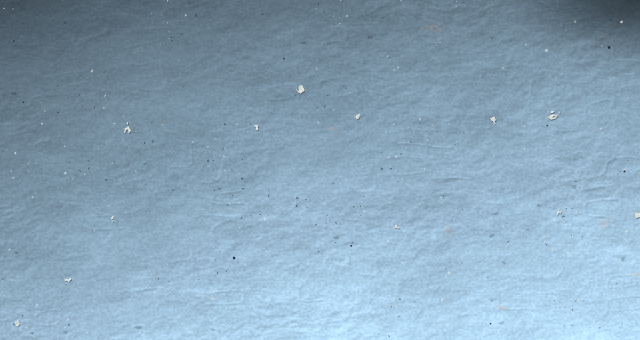
A WebGL 2 fragment shader for this texture:

```glsl
#version 300 es
precision highp float;
// A weathered blue painted wall: a broad light falloff over lumpy, creased
// plaster lit from the upper left, with hashed grids scattering ragged pale
// chips, clustered specks, dark pits and faint tan stains.

uniform vec2 u_resolution;
out vec4 fragColor;

const vec3 PAINT = vec3(0.733, 0.888, 1.0);
const vec3 CHIP = vec3(0.88, 0.89, 0.86);
const vec3 STAIN = vec3(0.62, 0.60, 0.59);
const vec3 PIT = vec3(0.10, 0.12, 0.15);

// Integer hash of a cell and a seed, giving 0..1
float hash(vec2 cell, float seed) {
    uvec3 q = uvec3(ivec3(vec3(cell, seed)) + 4096);
    uint n = q.x * 1597334673u ^ q.y * 3812015801u ^ q.z * 2798796415u;
    n = (n ^ (n >> 15)) * 2246822519u;
    n = (n ^ (n >> 13)) * 3266489917u;
    return float((n ^ (n >> 16)) >> 8) / 16777216.0;
}

float noise(vec2 p, float seed) {
    vec2 i = floor(p), f = fract(p);
    f = f * f * f * (f * (f * 6.0 - 15.0) + 10.0);
    float low = mix(hash(i, seed), hash(i + vec2(1, 0), seed), f.x);
    float high = mix(hash(i + vec2(0, 1), seed), hash(i + vec2(1, 1), seed), f.x);
    return mix(low, high, f.y);
}

mat2 rotation(float angle) {
    float c = cos(angle), s = sin(angle);
    return mat2(c, s, -s, c);
}

float fbm(vec2 p, float seed) {
    float sum = 0.0, amplitude = 0.5;
    for (int i = 0; i < 4; i++) {
        sum += amplitude * noise(p, seed + float(i));
        p = rotation(0.55) * p * 1.93 + 3.7;
        amplitude *= 0.58;
    }
    return sum;
}

// Height of the plaster: warped lumps with sparse raised creases
float plaster(vec2 p) {
    p += 0.03 * vec2(noise(p * 8.0, 19.0), noise(p * vec2(6.0, 9.0), 20.0));
    p.y -= 0.1 * p.x;
    float line = abs(noise(p * vec2(13.0, 27.0), 25.0) - 0.5);
    float sparse = smoothstep(0.5, 0.75, noise(p * vec2(9.0, 15.0), 26.0));
    float crease = smoothstep(0.13, 0.0, line) * sparse;
    return fbm(p * vec2(19.0, 33.0), 30.0) + 0.22 * crease;
}

// Signed distance to sparse ragged spots, one at most in each cell
float spots(vec2 p, float cell, float chance, vec2 radii, float ragged, float seed) {
    vec2 id = floor(p / cell);
    if (hash(id, seed) > chance) return 1.0;
    vec2 jitter = vec2(hash(id, seed + 1.0), hash(id, seed + 2.0));
    vec2 d = p - (id + 0.25 + 0.5 * jitter) * cell;
    d = rotation(6.283 * hash(id, seed + 3.0)) * d;
    float size = hash(id, seed + 4.0);
    float radius = mix(radii.x, radii.y, size * size);
    d.y *= 1.0 + ragged * 0.5;
    float edge = noise(d * 1.1 / radius + 40.0 * jitter, seed + 5.0) - 0.5;
    return length(d) - radius * (1.0 + 2.0 * ragged * edge);
}

float cover(float dist, float soft) {
    return 1.0 - smoothstep(-soft, soft, dist);
}

// Wide light falloff: bright foot, dim top and left, dark upper right corner
float lighting(vec2 uv, vec2 p, float aspect) {
    float v = mix(0.95, 0.555, uv.y);
    v += 0.05 * smoothstep(0.2, 1.0, uv.x);
    v -= 0.14 * pow(1.0 - uv.x, 3.0);
    v -= 0.03 * smoothstep(0.82, 1.0, uv.y);
    v -= 0.32 * smoothstep(0.38, 0.0, length((p - vec2(aspect, 1.02)) * vec2(0.8, 1.3)));
    return v + 0.06 * (noise(p * vec2(2.2, 3.0), 50.0) - 0.5);
}

void main() {
    vec2 uv = gl_FragCoord.xy / u_resolution;
    vec2 p = gl_FragCoord.xy / u_resolution.y;
    float soft = 0.7 / u_resolution.y;

    // Mottled light, patchy relief and fine paint grain
    float slope = plaster(p) - plaster(p + vec2(-0.004, 0.006));
    float patchy = mix(0.5, 1.4, noise(p * vec2(4.0, 6.0), 60.0));
    float mottle = fbm(p * vec2(7.0, 13.0), 65.0) - 0.53;
    float grain = noise(p * vec2(170.0, 200.0), 70.0) - 0.5;
    float value = lighting(uv, p, u_resolution.x / u_resolution.y);
    value *= 1.0 + 0.27 * patchy * slope + 0.11 * mottle + 0.09 * grain;
    vec3 color = PAINT * value;

    // Broken tan stains and faint dark scuffs
    float crumbs = smoothstep(0.5, 0.7, noise(p * vec2(75.0, 130.0), 80.0));
    float stain = cover(spots(p * vec2(0.5, 1.0), 0.14, 0.22, vec2(0.008, 0.018), 0.5, 90.0), 0.006);
    color = mix(color, STAIN * (0.35 + value), 0.45 * stain * crumbs);
    float scuff = cover(spots(p * vec2(0.6, 1.0), 0.07, 0.2, vec2(0.002, 0.006), 0.7, 100.0), 0.003);
    color *= 1.0 - 0.18 * scuff;

    // Chips with a thin shadow on their lower right
    float chip = spots(p, 0.14, 0.15, vec2(0.006, 0.012), 0.9, 110.0);
    float shadow = spots(p + vec2(-0.002, 0.003), 0.14, 0.15, vec2(0.006, 0.012), 0.9, 110.0);
    color *= 1.0 - 0.3 * cover(shadow, soft * 1.5);
    color = mix(color, CHIP * mix(0.88, 1.05, noise(p * 140.0, 120.0)), 0.95 * cover(chip, soft));

    // Single specks, and finer pale and dark debris gathered in patches
    float speck = spots(p, 0.075, 0.17, vec2(0.0018, 0.0045), 0.5, 130.0);
    color = mix(color, CHIP, 0.7 * cover(speck, soft));
    float gather = smoothstep(0.6, 0.8, noise(p * vec2(6.0, 10.0), 150.0));
    float pale = spots(p, 0.023, 0.25, vec2(0.0012, 0.0035), 0.8, 160.0);
    float dark = spots(p, 0.027, 0.25, vec2(0.0015, 0.0035), 0.8, 170.0);
    color *= 1.0 - 0.35 * gather * cover(dark, soft);
    color = mix(color, CHIP, 0.55 * gather * cover(pale, soft));

    // Round dark pits
    float pit = spots(p, 0.19, 0.12, vec2(0.002, 0.0042), 0.1, 140.0);
    color = mix(color, PIT, 0.85 * cover(pit, soft));

    fragColor = vec4(clamp(color, 0.0, 1.0), 1.0);
}
```
